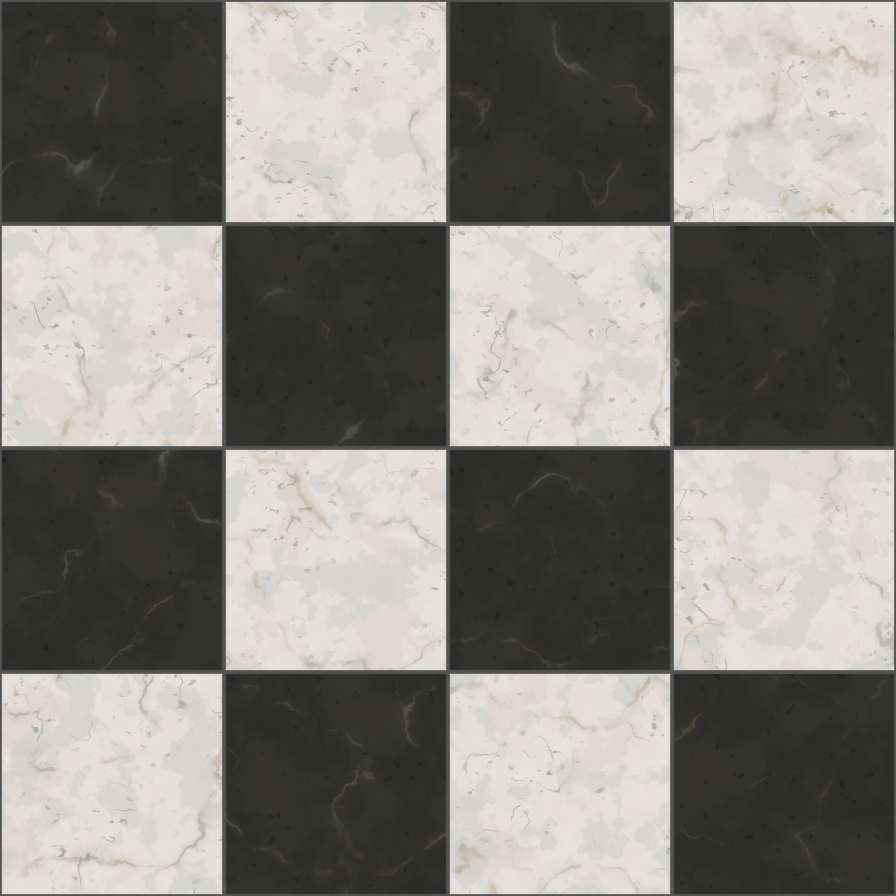
Reproduce this texture procedurally as a WebGL 1 fragment shader.

```glsl
precision highp float;
// Polished checkerboard floor: four by four marble tiles, ivory and charcoal, in thin grey grout.
// Every tile cuts its own piece of stone from warped gradient noise, chosen by its wrapped
// cell index; all cuts end under grout, so the floor repeats without a seam.

uniform vec2 u_resolution;

const float TILES = 4.0;
const float GROUT_HALF_WIDTH = 0.0085; // in tile widths

const vec3 GROUT = vec3(0.32, 0.335, 0.33);
const vec3 IVORY = vec3(0.895, 0.877, 0.855);
const vec3 IVORY_COOL = vec3(0.825, 0.822, 0.802);
const vec3 IVORY_WARM = vec3(0.855, 0.825, 0.785);
const vec3 VEIN_GREY = vec3(0.56, 0.57, 0.55);
const vec3 VEIN_TAN = vec3(0.70, 0.62, 0.50);
const vec3 CHARCOAL = vec3(0.178, 0.176, 0.168);
const vec3 CHARCOAL_LIGHT = vec3(0.203, 0.201, 0.191);
const vec3 VEIN_BRONZE = vec3(0.38, 0.34, 0.28);
const vec3 VEIN_ASH = vec3(0.40, 0.40, 0.38);

vec2 hash2(vec2 p) {
  vec3 q = fract(vec3(p.xyx) * vec3(0.1031, 0.1030, 0.0973));
  q += dot(q, q.yzx + 33.33);
  return fract((q.xx + q.yz) * q.zy);
}

float cornerSlope(vec2 corner, vec2 offset) {
  float angle = 6.28318 * hash2(corner).x;
  return dot(vec2(cos(angle), sin(angle)), offset);
}

float gradientNoise(vec2 p) {
  vec2 i = floor(p);
  vec2 f = p - i;
  vec2 w = f * f * f * (f * (f * 6.0 - 15.0) + 10.0);
  vec2 e = vec2(1.0, 0.0);
  float low = mix(cornerSlope(i, f), cornerSlope(i + e, f - e), w.x);
  float high = mix(cornerSlope(i + e.yx, f - e.yx), cornerSlope(i + e.xx, f - e.xx), w.x);
  return mix(low, high, w.y);
}

float fbm(vec2 p) {
  float sum = 0.0;
  float amplitude = 0.5;
  for (int octave = 0; octave < 5; octave++) {
    sum += amplitude * gradientNoise(p);
    p = mat2(1.6, 1.2, -1.2, 1.6) * p + 7.3;
    amplitude *= 0.5;
  }
  return sum;
}

// Jagged thin line along the zero level of warped noise
float vein(vec2 p, float scale, float width) {
  vec2 warp = vec2(fbm(p * 3.0), fbm(p * 3.0 + 19.7));
  float level = abs(gradientNoise((p + 0.3 * warp) * scale));
  return 1.0 - smoothstep(0.0, width, level);
}

// Noise patch with a fairly crisp outline
float patchMask(vec2 p, float threshold, float softness) {
  return smoothstep(threshold - softness, threshold + softness, fbm(p));
}

vec3 ivoryMarble(vec2 p) {
  vec3 stone = IVORY + 0.035 * fbm(p * 9.0);
  stone = mix(stone, IVORY_WARM, 0.55 * patchMask(p * 3.2 + 11.0, 0.12, 0.04));
  stone = mix(stone, IVORY_COOL, 0.75 * patchMask(p * 3.8 + 23.0, 0.09, 0.05));
  stone = mix(stone, IVORY_COOL, 0.6 * patchMask(p * 9.0 + 31.0, 0.17, 0.05));

  // Hairline cracks and small grey flecks gather in loose clouds
  float cloud = smoothstep(-0.12, 0.22, fbm(p * 2.5 + 43.0));
  float cracks = vein(p + 5.0, 4.5, 0.035) * patchMask(p * 8.0 + 3.0, 0.06, 0.12);
  float flecks = patchMask(p * vec2(17.0, 23.0), 0.24, 0.06);
  stone = mix(stone, VEIN_GREY, cloud * max(0.55 * cracks, 0.6 * flecks));

  // One long vein turns from grey to rusty tan
  float tint = smoothstep(-0.1, 0.15, fbm(p * 2.0 + 57.0));
  float strength = smoothstep(-0.2, 0.25, fbm(p * 6.0 + 61.0));
  float line = vein(p, 1.4, 0.025) + 0.3 * vein(p, 1.4, 0.09);
  return mix(stone, mix(VEIN_GREY, VEIN_TAN, tint), 0.5 * min(line, 1.0) * strength);
}

vec3 charcoalMarble(vec2 p) {
  vec3 stone = CHARCOAL + 0.012 * fbm(p * 10.0);
  stone = mix(stone, CHARCOAL_LIGHT, 0.85 * patchMask(p * 2.6 + 13.0, 0.05, 0.09));
  stone = mix(stone, CHARCOAL_LIGHT, 0.4 * patchMask(p * 8.0 + 29.0, 0.13, 0.05));
  stone *= 1.0 - 0.18 * patchMask(p * 18.0 + 37.0, 0.27, 0.05);

  // Faint broken veins with a soft halo
  float strength = smoothstep(-0.15, 0.3, fbm(p * 4.0 + 47.0));
  float line = vein(p, 1.5, 0.022) + 0.3 * vein(p, 1.5, 0.10);
  float branch = vein(p + 9.0, 2.4, 0.025) * patchMask(p * 3.0 + 71.0, 0.10, 0.15);
  float tint = smoothstep(-0.15, 0.15, fbm(p * 3.0 + 53.0));
  float amount = min(0.5 * line + 0.3 * branch, 0.7) * strength;
  return mix(stone, mix(VEIN_BRONZE, VEIN_ASH, tint), amount);
}

void main() {
  vec2 grid = gl_FragCoord.xy / u_resolution * TILES;
  vec2 cell = mod(floor(grid), TILES);
  vec2 local = fract(grid);
  vec2 slab = local + floor(60.0 * hash2(cell + 3.7)) + hash2(cell + 17.1);

  // Checkerboard with an ivory tile at the origin
  bool isDark = mod(cell.x + cell.y, 2.0) > 0.5;
  vec3 color = isDark ? charcoalMarble(slab) : ivoryMarble(slab);

  // Grout, smoothed over about one pixel
  vec2 edge = min(local, 1.0 - local);
  float pixel = TILES / min(u_resolution.x, u_resolution.y);
  float blur = 0.6 * pixel + 0.001;
  float stoneMask = smoothstep(GROUT_HALF_WIDTH - blur, GROUT_HALF_WIDTH + blur, min(edge.x, edge.y));
  gl_FragColor = vec4(mix(GROUT, color, stoneMask), 1.0);
}
```
